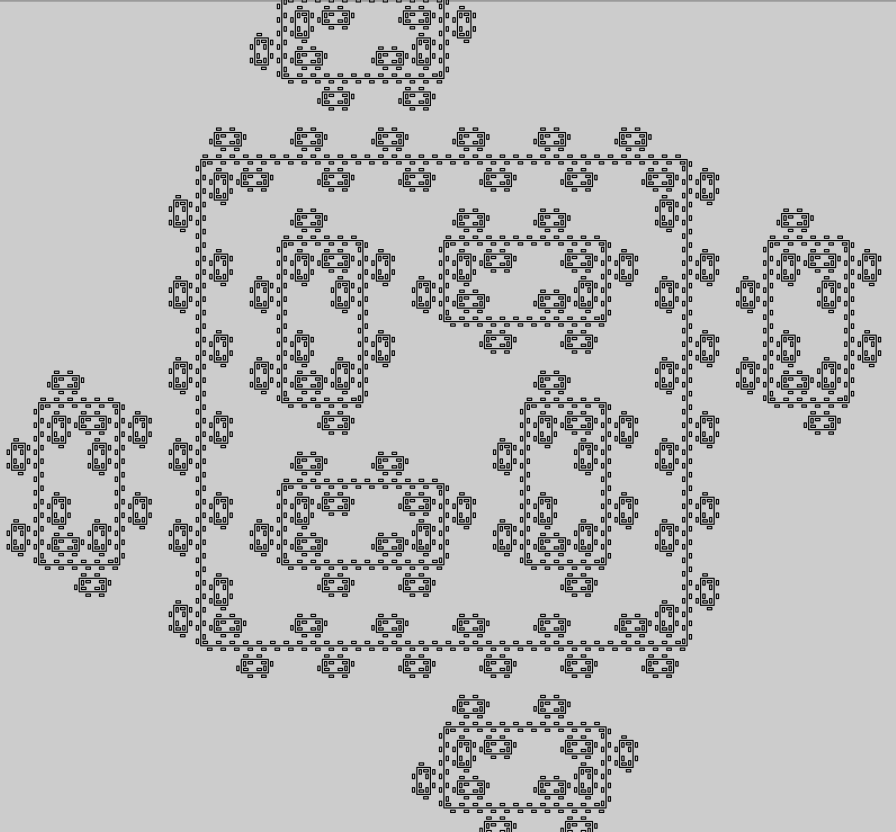
Give the GLSL for this pattern, as a Shadertoy shader.

```glsl
// Islands and lakes: a square whose edges sprout ever smaller rectangles, in thin ink on grey.

const vec3  PAPER       = vec3(0.80);
const vec3  INK         = vec3(0.02);
const vec2  CENTRE      = vec2(-0.0049, 0.0160); // of the square, in canvas heights
const float SQUARE_SIDE = 0.5845;
const float LINE_WIDTH  = 0.00138;
const float SPLIT       = 6.0;                   // each edge breaks into six units
const vec2  ISLAND_POS  = vec2(-1.0, 1.5);       // from the middle of its edge
const vec2  ISLAND_HALF = vec2(1.0, 0.5);
const int   LEVELS      = 3;
const int   SAMPLES     = 3;                     // per axis
const float TOP_RULE    = 0.0021;
const float RULE_INK    = 0.25;

// Distance to the outline of a box
float boxOutline(vec2 p, vec2 halfSize) {
    vec2 d = abs(p) - halfSize;
    return abs(length(max(d, 0.0)) + min(max(d.x, d.y), 0.0));
}

// Enter the nearest unit of an edge lying on the x axis, and zoom in on it
vec2 enterUnit(vec2 p, float halfLength) {
    float unit = clamp(floor(p.x + halfLength), 0.0, 2.0 * halfLength - 1.0);
    p.x -= unit + 0.5 - halfLength;
    return p * SPLIT;
}

// Half-turn symmetry: opposite sides of a box share one edge frame
vec2 enterSide(vec2 p, vec2 halfSize, bool upright) {
    if (upright) {
        p = vec2(p.y, -p.x);
        halfSize = halfSize.yx;
    }
    if (p.y < 0.0) p = -p;
    return enterUnit(p - vec2(0.0, halfSize.y), halfSize.x);
}

// Each edge has one island on either side, alike under a half turn
vec2 toIsland(vec2 p) {
    return (p.y < 0.0 ? -p : p) - ISLAND_POS;
}

// Distance to all the lines, in canvas heights
float islandsDistance(vec2 p) {
    p /= SQUARE_SIDE;
    float dist = boxOutline(p, vec2(0.5)) * SQUARE_SIDE;

    // A path picks a side of the square, then at each level
    // the edge itself (0) or a pair of its island's sides (1, 2)
    for (int path = 0; path < 18; path++) {
        vec2 edge = enterSide(p, vec2(0.5), path >= 9);
        int choices = path % 9;
        float scale = SQUARE_SIDE / SPLIT;
        for (int level = 0; level < LEVELS; level++) {
            vec2 island = toIsland(edge);
            dist = min(dist, boxOutline(island, ISLAND_HALF) * scale);
            int choice = choices % 3;
            choices /= 3;
            edge = choice == 0 ? enterUnit(edge, 0.5 * SPLIT)
                               : enterSide(island, ISLAND_HALF, choice == 2);
            scale /= SPLIT;
        }
    }
    return dist;
}

void mainImage(out vec4 fragColor, in vec2 fragCoord) {
    float pixel = 1.0 / iResolution.y;
    float soft = pixel / float(SAMPLES);
    float ink = 0.0;

    // Supersample the fine lines
    for (int j = 0; j < SAMPLES; j++) {
        for (int i = 0; i < SAMPLES; i++) {
            vec2 offset = (vec2(i, j) + 0.5) / float(SAMPLES) - 0.5;
            vec2 p = (fragCoord + offset - 0.5 * iResolution.xy) * pixel;
            float d = islandsDistance(p - CENTRE);
            ink += clamp((0.5 * LINE_WIDTH - d) / soft + 0.5, 0.0, 1.0);
        }
    }
    ink /= float(SAMPLES * SAMPLES);

    // Faint rule along the top border
    float fromTop = 1.0 - fragCoord.y * pixel;
    float rule = clamp((TOP_RULE - fromTop) / pixel + 0.5, 0.0, 1.0);
    ink = max(ink, RULE_INK * rule);

    fragColor = vec4(mix(PAPER, INK, ink), 1.0);
}
```
